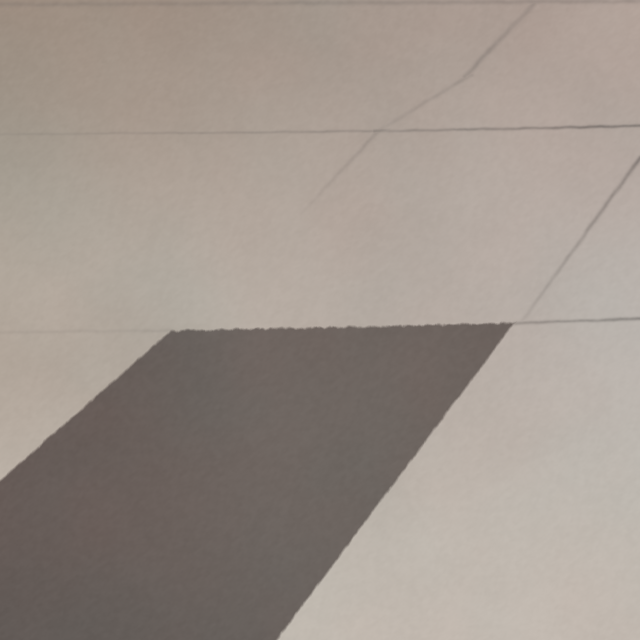
This background is drawn by a Shadertoy shader. Its source:

```glsl
// A pale plaster floor with faint slab joints and one dark slanted tile.
// The tile is an intersection of half planes with roughened edges; the joints
// are soft segments, and layered value noise gives the stains and the grain.

// Tile corners, in canvas units
const vec2 TILE_LEFT = vec2(0.0, 0.249);
const vec2 TILE_TOP_LEFT = vec2(0.267, 0.483);
const vec2 TILE_TOP_RIGHT = vec2(0.803, 0.495);
const vec2 TILE_BOTTOM = vec2(0.432, 0.0);

// Plaster colours at the canvas corners and in the middle
const vec3 PLASTER_TOP_LEFT = vec3(0.600, 0.540, 0.490);
const vec3 PLASTER_TOP_RIGHT = vec3(0.675, 0.620, 0.585);
const vec3 PLASTER_MID_LEFT = vec3(0.685, 0.650, 0.605);
const vec3 PLASTER_MID_RIGHT = vec3(0.725, 0.690, 0.665);
const vec3 PLASTER_LOW_LEFT = vec3(0.745, 0.715, 0.675);
const vec3 PLASTER_LOW_RIGHT = vec3(0.752, 0.722, 0.688);

const vec3 TILE_DARK = vec3(0.380, 0.345, 0.330);
const vec3 TILE_LIGHT = vec3(0.432, 0.402, 0.382);
const vec3 JOINT_COLOR = vec3(0.430, 0.405, 0.390);

const float EDGE_SOFTNESS = 0.0028;
const float EDGE_ROUGHNESS = 0.006;
const float STAIN_STRENGTH = 0.050;
const float GRAIN_STRENGTH = 0.026;

float hash(vec2 p) {
    vec3 q = fract(vec3(p.xyx) * 0.1031);
    q += dot(q, q.yzx + 33.33);
    return fract((q.x + q.y) * q.z);
}

float valueNoise(vec2 p) {
    vec2 cell = floor(p);
    vec2 f = fract(p);
    f = f * f * (3.0 - 2.0 * f);
    float low = mix(hash(cell), hash(cell + vec2(1, 0)), f.x);
    float high = mix(hash(cell + vec2(0, 1)), hash(cell + vec2(1, 1)), f.x);
    return mix(low, high, f.y);
}

float fbm(vec2 p) {
    float sum = 0.0, weight = 0.5;
    for (int i = 0; i < 4; i++) {
        sum += weight * valueNoise(p);
        p = mat2(1.6, 1.2, -1.2, 1.6) * p + 17.3;
        weight *= 0.5;
    }
    return sum / 0.9375;
}

// Signed distance to the line a-b, positive on its left
float sideDistance(vec2 p, vec2 a, vec2 b) {
    vec2 d = normalize(b - a), q = p - a;
    return d.x * q.y - d.y * q.x;
}

// Soft stroke along a-b whose strength runs from start to end
float stroke(vec2 p, vec2 a, vec2 b, float width, float start, float end) {
    vec2 d = b - a;
    float t = clamp(dot(p - a, d) / dot(d, d), 0.0, 1.0);
    float r = length(p - a - d * t) / width;
    return exp(-r * r) * mix(start, end, t);
}

vec3 plasterColor(vec2 uv) {
    vec3 top = mix(PLASTER_TOP_LEFT, PLASTER_TOP_RIGHT, smoothstep(0.0, 0.9, uv.x));
    vec3 middle = mix(PLASTER_MID_LEFT, PLASTER_MID_RIGHT, uv.x);
    vec3 low = mix(PLASTER_LOW_LEFT, PLASTER_LOW_RIGHT, uv.x);
    vec3 color = mix(middle, top, smoothstep(0.5, 1.06, uv.y));
    return mix(low, color, smoothstep(0.1, 0.53, uv.y));
}

float jointMask(vec2 uv) {
    vec2 p = uv + 0.003 * (vec2(fbm(uv * 45.0), fbm(uv * 45.0 + 9.0)) - 0.5);
    // Cross joints
    float mask = stroke(p, vec2(0.0, 0.790), vec2(0.59, 0.795), 0.0024, 0.10, 0.28);
    mask = max(mask, stroke(p, vec2(0.59, 0.795), vec2(1.0, 0.803), 0.0026, 0.28, 0.62));
    mask = max(mask, stroke(p, vec2(0.0, 0.481), TILE_TOP_LEFT, 0.003, 0.08, 0.12));
    mask = max(mask, stroke(p, TILE_TOP_RIGHT, vec2(1.0, 0.502), 0.0028, 0.38, 0.48));
    mask = max(mask, stroke(p, vec2(0.0, 0.993), vec2(1.0, 0.998), 0.004, 0.20, 0.25));
    // Slanted joints
    mask = max(mask, stroke(p, vec2(0.815, 0.497), vec2(1.0, 0.753), 0.0034, 0.12, 0.55));
    mask = max(mask, stroke(p, vec2(0.47, 0.665), vec2(0.592, 0.796), 0.0035, 0.04, 0.25));
    mask = max(mask, stroke(p, vec2(0.592, 0.796), vec2(0.736, 0.883), 0.0035, 0.10, 0.20));
    mask = max(mask, stroke(p, vec2(0.726, 0.881), vec2(0.838, 0.998), 0.0042, 0.30, 0.22));
    // Small chip where the joints meet
    mask = max(mask, stroke(p, vec2(0.585, 0.795), vec2(0.608, 0.796), 0.003, 0.50, 0.25));
    return mask * (0.65 + 0.7 * fbm(uv * 60.0));
}

void mainImage(out vec4 fragColor, in vec2 fragCoord) {
    vec2 uv = fragCoord / iResolution.xy;
    float stain = fbm(uv * 5.0 + 3.0) - 0.5;
    float tint = fbm(uv * 4.0 + 41.0) - 0.5;
    float grain = fbm(mat2(0.8, -0.6, 0.6, 0.8) * uv * vec2(110.0, 160.0)) - 0.5;

    // Plaster and its joints
    vec3 plaster = plasterColor(uv) + STAIN_STRENGTH * stain;
    plaster = mix(plaster, JOINT_COLOR, jointMask(uv));

    // Dark tile, lightest toward its middle right
    float tileGlow = exp(-5.0 * dot(uv - vec2(0.56, 0.33), uv - vec2(0.56, 0.33)));
    vec3 tile = mix(TILE_DARK, TILE_LIGHT, tileGlow) + 0.5 * STAIN_STRENGTH * stain;
    float top = sideDistance(uv, TILE_TOP_LEFT, TILE_TOP_RIGHT);
    float left = sideDistance(uv, TILE_LEFT, TILE_TOP_LEFT);
    float right = sideDistance(uv, TILE_TOP_RIGHT, TILE_BOTTOM);
    float bristle = EDGE_ROUGHNESS * (fbm(uv * vec2(130.0, 70.0)) - 0.5);
    float edge = max(top + bristle, max(left, right) + 0.6 * bristle);
    float soft = max(EDGE_SOFTNESS, 0.75 / iResolution.y);

    vec3 color = mix(tile, plaster, smoothstep(-soft, soft, edge));
    color += GRAIN_STRENGTH * grain + 0.03 * tint * vec3(1.0, -0.3, -0.4);
    fragColor = vec4(clamp(color, 0.0, 1.0), 1.0);
}
```
